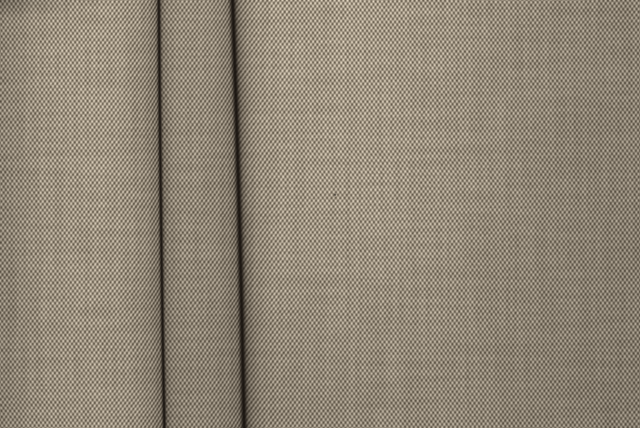
Give the GLSL for this texture, as a Shadertoy shader.

```glsl
const vec3 DARK_THREAD = vec3(0.375, 0.338, 0.282);
const vec3 LIGHT_THREAD = vec3(0.775, 0.732, 0.660);
const vec3 SHADOW_TINT = vec3(0.075, 0.055, 0.040);
const vec2 WEAVE_CYCLES = vec2(98.0, 73.0);  // per canvas height
const float TURN_WIDTH = 0.028;    // cloth curving away before a fold
const float TURN_DEPTH = 0.34;
const float SHADE_WIDTH = 0.016;   // shadow thrown after a fold
const float SHADE_DEPTH = 0.50;
const float CREASE_WIDTH = 0.0050;
const float SLANT_REACH = 0.075;   // how far the twill slant spreads
const float GRAIN = 0.13;
const float SLUB = 0.09;
const vec2 FLECK = vec2(0.783, 0.545);
const float TAU = 6.2831853;

float hash(vec2 p) {
    vec3 q = fract(vec3(p.xyx) * 0.1031);
    q += dot(q, q.yzx + 33.33);
    return fract((q.x + q.y) * q.z);
}

float noise(vec2 p) {
    vec2 i = floor(p), f = fract(p);
    f = f * f * (3.0 - 2.0 * f);
    return mix(mix(hash(i), hash(i + vec2(1, 0)), f.x),
               mix(hash(i + vec2(0, 1)), hash(i + vec2(1, 1)), f.x), f.y);
}

// Signed horizontal distances to the left and right fold
vec2 foldDistances(vec2 p) {
    float bow = p.y * (1.0 - p.y);
    float leftFold = mix(0.384, 0.371, p.y) - 0.006 * bow;
    float rightFold = mix(0.570, 0.543, p.y) + 0.008 * bow;
    return p.x - vec2(leftFold, rightFold);
}

// Light left after the turn, the thrown shadow and the crease
float foldLight(float d, float depth, float pixel) {
    float turn = 1.0 - TURN_DEPTH * exp(-max(-d, 0.0) / TURN_WIDTH);
    float shade = 1.0 - SHADE_DEPTH * depth * exp(-max(d, 0.0) / (SHADE_WIDTH * depth));
    float side = smoothstep(-pixel, pixel, d);
    float offset = d / (CREASE_WIDTH * depth);
    float crease = 1.0 - 0.85 * exp(-offset * offset);
    return mix(turn, shade, side) * crease;
}

// Staggered dots that lean into diagonal ribs as slant grows
float weave(vec2 p, float slant, float pixel) {
    vec2 a = TAU * WEAVE_CYCLES * p;
    float ribs = cos(a.x - a.y);
    float crossing = cos(a.x + a.y);
    float visible = 1.0 - smoothstep(0.36, 0.60, WEAVE_CYCLES.x * pixel);
    return mix(crossing, ribs, 0.5 + 0.32 * slant) * visible;
}

// Soft bump around a centre
float bump(float x, float center, float width) {
    float t = (x - center) / width;
    return exp(-t * t);
}

// Broad light over the cloth
float broadLight(vec2 p, vec2 d) {
    float light = 0.97 + 0.07 * p.y;
    light += 0.08 * bump(p.x, 0.78, 0.30) * smoothstep(0.0, 0.6, p.y);
    light += 0.07 * bump(p.x, 0.22, 0.14);
    light -= 0.10 * smoothstep(0.95, 1.5, p.x);
    light -= 0.08 * (1.0 - smoothstep(0.0, 0.10, p.x));
    light -= 0.22 * smoothstep(0.94, 1.02, p.y) * (1.0 - smoothstep(0.0, 0.30, p.x));
    float inRoll = step(0.0, d.x) * step(d.y, 0.0);
    return light - 0.04 * inRoll;
}

void mainImage(out vec4 fragColor, in vec2 fragCoord) {
    float pixel = 1.0 / iResolution.y;
    vec2 p = fragCoord * pixel;
    vec2 d = foldDistances(p);

    // Threads crowd together and slant beside the folds
    vec2 closeness = exp(-abs(d) / SLANT_REACH);
    float slant = max(closeness.x * step(d.x, 0.0), closeness.y);
    vec2 crowd = exp(-abs(d) / TURN_WIDTH) * step(d, vec2(0.0));
    vec2 wander = vec2(noise(p * vec2(3.0, 9.0)), noise(p * vec2(9.0, 3.0) + 17.0));
    vec2 cloth = p + 0.006 * wander;
    cloth.x += 0.4 * TURN_WIDTH * (crowd.x + crowd.y);
    float threads = weave(cloth, slant, pixel);

    // Uneven yarn in both directions, plus fibre grain
    float slub = noise(p * vec2(9.0, 190.0)) + noise(p * vec2(190.0, 7.0) + 41.0) - 1.0;
    float grain = noise(p * 330.0 + 5.0) - 0.5;
    float tone = 0.5 + 0.48 * threads + GRAIN * grain + SLUB * slub;
    vec3 color = mix(DARK_THREAD, LIGHT_THREAD, tone);

    // Light, folds and one small fleck
    color *= broadLight(p, d);
    float folds = foldLight(d.x, 0.85, pixel) * foldLight(d.y, 1.25, pixel);
    color = mix(SHADOW_TINT, color, folds);
    color *= 1.0 - 0.45 * (1.0 - smoothstep(0.001, 0.004, length(p - FLECK)));
    fragColor = vec4(clamp(color, 0.0, 1.0), 1.0);
}
```
